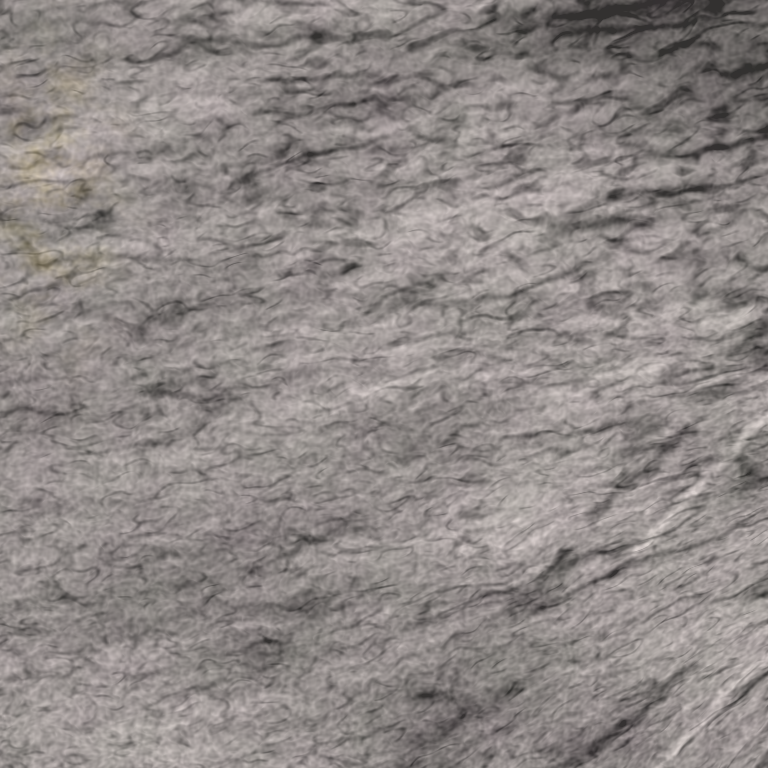
Give the GLSL for this texture, as a three.js fragment shader.

```glsl
// Weathered grey rock face: bent strata, dark broken crevices and crisp fibrous grain.
varying vec2 vUv;

vec2 gradient(vec2 cell) {
  vec3 h = fract(cell.xyx * vec3(0.1031, 0.1030, 0.0973));
  h += dot(h, h.yzx + 33.33);
  float angle = 6.2832 * fract((h.x + h.y) * h.z);
  return vec2(cos(angle), sin(angle));
}

// Gradient noise, roughly -1 to 1
float noise(vec2 p) {
  vec2 i = floor(p), f = fract(p);
  vec2 u = f * f * f * (f * (f * 6.0 - 15.0) + 10.0);
  vec2 e = vec2(0.0, 1.0);
  float low = mix(dot(gradient(i), f), dot(gradient(i + e.yx), f - e.yx), u.x);
  float high = mix(dot(gradient(i + e), f - e), dot(gradient(i + e.yy), f - e.yy), u.x);
  return 1.4 * mix(low, high, u.y);
}

float fbm(vec2 p) {
  float sum = 0.0, amp = 0.6;
  for (int i = 0; i < 4; i++) {
    sum += amp * noise(p);
    p = p * 2.03 + vec2(17.3, 9.1);
    amp *= 0.55;
  }
  return sum;
}

// Layer coordinates: flat on the left, sweeping up to the right, steepest below
vec2 strata(vec2 p) {
  float lift = mix(0.3, 0.05, smoothstep(0.0, 0.65, p.y));
  vec2 q = vec2(p.x, p.y - lift * p.x * p.x * p.x - 0.09 * p.x);
  return q + 0.009 * vec2(noise(p * 9.0), noise(p * 9.0 + 40.0))
           + 0.005 * vec2(noise(p * 31.0 + 11.0), noise(p * 31.0 + 70.0));
}

// Thin dark lines along the layers, broken up by a second noise
float crevices(vec2 q, vec2 scale, float width) {
  float line = 1.0 - smoothstep(0.0, width, abs(noise(q * scale)));
  return line * smoothstep(-0.1, 0.3, noise(q * scale * vec2(1.3, 0.6) + 31.7));
}

// Rounded lumps at falling sizes, creased where they meet
float height(vec2 q) {
  float lumps = abs(noise(q * vec2(8.0, 20.0) + 5.0));
  lumps += 0.6 * noise(q * vec2(19.0, 42.0) + 13.0);
  return lumps + 0.4 * noise(q * vec2(42.0, 80.0) + 27.0);
}

// Short curled fibres and grit
float grain(vec2 p) {
  float fibre = 0.4 - 1.6 * abs(noise(p * vec2(46.0, 66.0)));
  float grit = noise(p * vec2(92.0, 118.0) + 0.5 * fibre);
  float dust = noise(p * vec2(155.0, 180.0) + 8.0);
  return 0.35 * fibre + 0.6 * grit + 0.5 * dust;
}

float segment(vec2 p, vec2 a, vec2 b) {
  vec2 d = b - a;
  return length(p - a - d * clamp(dot(p - a, d) / dot(d, d), 0.0, 1.0));
}

void main() {
  vec2 p = vUv;
  vec2 q = strata(p);
  float rugged = smoothstep(-0.1, 0.75, p.x * 0.6 + p.y * 0.5);

  // Broad bands and ledges lit from above
  float tone = 0.605 + 0.11 * fbm(p * vec2(2.0, 3.0) + 3.0);
  tone += mix(0.09, 0.17, rugged) * fbm(q * vec2(2.6, 13.0));
  tone += mix(0.06, 0.1, rugged) * (height(q) - height(q + vec2(-0.003, 0.009)));
  tone += 0.125 * grain(mix(p, q, 0.5)) * mix(1.2, 0.8, p.y);

  // Crevices in three sizes
  tone -= 0.21 * rugged * crevices(q, vec2(3.6, 14.0), 0.16);
  tone -= 0.17 * mix(0.4, 1.0, rugged) * crevices(q + 7.0, vec2(11.0, 33.0), 0.22);
  tone -= 0.12 * crevices(q + 3.0, vec2(27.0, 60.0), 0.25);

  // Pitted holes across the upper part
  float pits = smoothstep(0.2, 0.6, noise(q * vec2(23.0, 48.0) + 50.0));
  tone -= 0.19 * pits * smoothstep(0.35, 0.75, p.y) * smoothstep(0.1, 0.5, p.x);

  // Steep fissures with pale lips at the lower right
  vec2 bent = p + 0.008 * vec2(noise(p * 15.0), noise(p * 15.0 + 9.0))
                + 0.004 * vec2(noise(p * 50.0), noise(p * 50.0 + 9.0));
  for (int i = 0; i < 2; i++) {
    vec2 foot = vec2(0.77, 0.33 - 0.31 * float(i));
    float crack = segment(bent, foot, foot + vec2(0.13, 0.11));
    float lip = segment(bent, foot + vec2(0.06, -0.05), foot + vec2(0.23, 0.13));
    tone -= 0.2 * (1.0 - smoothstep(0.0, 0.013, crack));
    tone += 0.16 * (1.0 - smoothstep(0.0, 0.012, lip));
  }

  // Shadowed corner at the top right
  vec2 corner = (p - vec2(0.89, 0.98)) / vec2(0.2, 0.09);
  tone -= 0.27 * exp(-dot(corner, corner)) * (1.0 + 0.5 * noise(q * 9.0));

  // Warm grey stone with faint mineral shifts
  tone = clamp(tone, 0.2, 0.86);
  vec3 color = tone * vec3(1.0, 0.957, 0.945);
  color += vec3(0.012, -0.002, 0.012) * fbm(p * 11.0 + 60.0);

  // Ochre lichen stain on the left
  vec2 stain = (p - vec2(0.07, 0.76)) / vec2(0.07, 0.16);
  float ochre = exp(-dot(stain, stain)) * smoothstep(-0.3, 0.8, fbm(p * vec2(15.0, 19.0)));
  color += ochre * vec3(0.08, 0.055, -0.07);

  gl_FragColor = vec4(color, 1.0);
}
```
